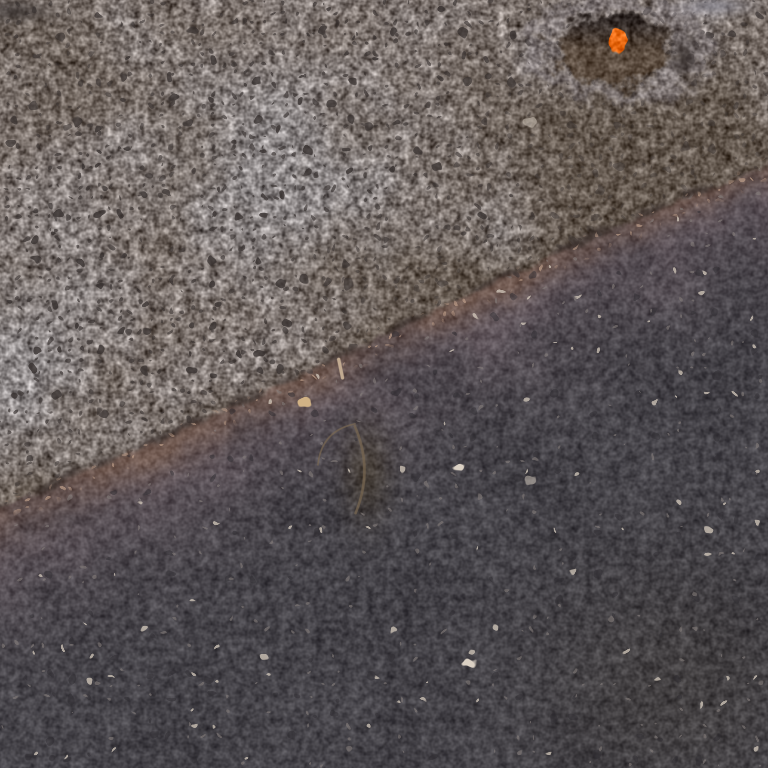
This texture is drawn by a WebGL 1 fragment shader. Its source:

```glsl
precision highp float;
// Weathered speckled stone above a dark slab, split by a rusty diagonal seam.
uniform vec2 u_resolution;

const float SEAM_START = 0.340;
const float SEAM_SLOPE = 0.445;
const vec3 STONE = vec3(0.505, 0.468, 0.450);
const vec3 STONE_COOL = vec3(0.56, 0.54, 0.54);
const vec3 STONE_MOSS = vec3(0.38, 0.335, 0.295);
const vec3 PIT = vec3(0.21, 0.185, 0.18);
const vec3 SLAB = vec3(0.270, 0.262, 0.284);
const vec3 SLAB_VIOLET = vec3(0.365, 0.325, 0.350);
const vec3 RUST = vec3(0.44, 0.35, 0.315);
const vec3 CHIP = vec3(0.80, 0.76, 0.71);
const vec3 ORANGE = vec3(0.90, 0.40, 0.06);
const vec2 HOLLOW_CENTER = vec2(0.802, 0.938);
const vec2 HOLLOW_SIZE = vec2(0.076, 0.045);

float hash(vec2 p) {
  vec3 q = fract(p.xyx * vec3(0.1031, 0.1030, 0.0973));
  q += dot(q, q.yzx + 33.33);
  return fract((q.x + q.y) * q.z);
}

float corner(vec2 cell, vec2 offset) {
  float a = 6.2832 * hash(cell);
  return dot(vec2(cos(a), sin(a)), offset);
}

// Gradient noise, roughly -0.6 to 0.6
float noise(vec2 p) {
  vec2 i = floor(p), f = fract(p), e = vec2(1.0, 0.0);
  vec2 w = f * f * f * (f * (f * 6.0 - 15.0) + 10.0);
  float low = mix(corner(i, f), corner(i + e.xy, f - e.xy), w.x);
  float high = mix(corner(i + e.yx, f - e.yx), corner(i + e.xx, f - e.xx), w.x);
  return mix(low, high, w.y);
}

float fbm(vec2 p) {
  float sum = 0.0, amp = 1.0;
  for (int i = 0; i < 4; i++) {
    sum += amp * noise(p);
    p = mat2(1.6, 1.2, -1.2, 1.6) * p + 7.3;
    amp *= 0.55;
  }
  return sum;
}

float fill(float d) {
  float soft = max(0.001, 0.8 / u_resolution.y);
  return 1.0 - smoothstep(-soft, soft, d);
}

// Randomly turned flakes, at most one per grid cell
float scatter(vec2 p, float cells, float density, float radius, float stretch) {
  vec2 id = floor(p * cells);
  float a = 6.2832 * hash(id + 17.0);
  vec2 q = fract(p * cells) - 0.3 - 0.4 * vec2(hash(id + 31.0), hash(id + 53.0));
  q = mat2(cos(a), sin(a), -sin(a), cos(a)) * q;
  float size = radius * mix(0.4, 1.0, hash(id + 71.0));
  return step(hash(id + 5.0), density) * fill((length(q * vec2(1.0, stretch)) - size) / cells);
}

float spot(vec2 p, vec2 center, vec2 size) {
  vec2 q = (p - center) / size;
  return exp(-dot(q, q));
}

float chip(vec2 p, vec2 center, vec2 size) {
  return fill((length((p - center) / size) - 1.0) * min(size.x, size.y));
}

float strand(vec2 p, vec2 a, vec2 b, float bend, float width) {
  vec2 dir = b - a, side = normalize(vec2(-dir.y, dir.x));
  float t = clamp(dot(p - a, dir) / dot(dir, dir), 0.0, 1.0);
  return fill(length(p - a - t * dir - side * bend * 4.0 * t * (1.0 - t)) - width);
}

vec3 stoneColor(vec2 p, vec2 ragged, float above, float grain, float broad) {
  float cool = spot(p, vec2(0.36, 0.77), vec2(0.16, 0.13)) + 0.8 * spot(p, vec2(0.02, 0.52), vec2(0.14, 0.16));
  float moss = spot(p, vec2(0.84, 0.82), vec2(0.22, 0.13)) + 0.8 * spot(p, vec2(0.57, 0.64), vec2(0.15, 0.05))
    + 0.4 * spot(p, vec2(0.08, 0.92), vec2(0.16, 0.10)) + 0.6 * exp(-above / 0.03) - 0.5 * broad;
  moss = clamp(moss, 0.0, 0.9);
  vec3 c = mix(mix(STONE, STONE_COOL, clamp(cool + 0.5 * broad, 0.0, 1.0)), STONE_MOSS, moss);
  c += grain * mix(0.33, 0.23, moss);
  float pits = max(0.8 * scatter(ragged, 34.0, 0.34, 0.24, 1.3), 0.65 * scatter(ragged + 0.37, 75.0, 0.42, 0.30, 1.4));
  c = mix(c, PIT, pits * (1.0 - 0.5 * moss));
  // Hollow with a pale rim and an orange fleck
  vec2 h = (p - HOLLOW_CENTER) / HOLLOW_SIZE;
  float d = length(h) - 1.0 + 0.55 * fbm(p * 28.0);
  c = mix(c, vec3(0.50, 0.47, 0.48) + 0.25 * grain, 0.6 * exp(-pow((d - 0.35) / 0.25, 2.0)));
  vec3 inside = mix(vec3(0.36, 0.30, 0.25), vec3(0.18, 0.15, 0.14), smoothstep(-0.2, 0.9, h.y));
  c = mix(c, inside + 0.18 * grain, 1.0 - smoothstep(-0.15, 0.15, d));
  c = mix(c, vec3(0.20, 0.17, 0.16), 0.7 * spot(ragged, vec2(0.89, 0.925), vec2(0.016, 0.022)));
  c = mix(c, ORANGE + 0.2 * grain, chip(ragged, vec2(0.805, 0.947), vec2(0.011, 0.016)));
  c = mix(c, vec3(0.20, 0.18, 0.18), 0.6 * spot(p, vec2(0.015, 0.985), vec2(0.05, 0.014)));
  return mix(c, vec3(0.58, 0.58, 0.63), 0.6 * spot(p, vec2(0.93, 0.992), vec2(0.045, 0.012)));
}

vec3 slabColor(vec2 p, vec2 ragged, float below, float grain, float broad) {
  float violet = exp(-pow(below / 0.13, 2.0)) * (0.95 + 0.6 * broad);
  float rust = exp(-pow(below / mix(0.042, 0.024, p.x), 2.0)) * (0.85 + 0.6 * broad);
  vec3 c = mix(mix(SLAB, SLAB_VIOLET, clamp(violet, 0.0, 1.0)), RUST, clamp(rust, 0.0, 1.0));
  c = mix(c, vec3(0.265, 0.25, 0.245), 0.6 * spot(p, vec2(0.88, 0.10), vec2(0.18, 0.16)));
  c = mix(c, vec3(0.28, 0.245, 0.20), 0.7 * spot(ragged, vec2(0.478, 0.385), vec2(0.03, 0.06)));
  c += 0.12 * grain + 0.03 * broad;
  c = mix(c, vec3(0.18, 0.17, 0.19), 0.5 * scatter(ragged, 38.0, 0.18, 0.25, 1.4));
  c = mix(c, CHIP, 0.8 * scatter(ragged, 30.0, 0.10 + 0.14 * p.x, 0.14, 1.7));
  return mix(c, vec3(0.52, 0.49, 0.48), 0.6 * scatter(ragged + 0.21, 58.0, 0.16, 0.20, 1.6));
}

void main() {
  vec2 p = gl_FragCoord.xy / u_resolution;
  vec2 ragged = p + 0.005 * vec2(noise(p * 90.0), noise(p * 90.0 + 40.0));
  float broad = fbm(p * 7.0);
  float grain = 0.45 * noise(p * 42.0) + 0.9 * noise(p * 88.0) + 0.75 * noise(p * 165.0 + 9.0) + 0.5 * noise(p * 250.0);
  float line = SEAM_START + SEAM_SLOPE * p.x - 0.006 * sin(6.2832 * p.x);
  float seam = (p.y - line) * 0.914 + 0.006 * noise(p * 24.0) + 0.004 * noise(p * 70.0);
  vec3 c = mix(slabColor(p, ragged, max(-seam, 0.0), grain, broad),
    stoneColor(p, ragged, max(seam, 0.0), grain, broad), smoothstep(-0.004, 0.006, seam));
  // Broken crack and grit along the seam
  c = mix(c, vec3(0.20, 0.16, 0.15), 0.65 * exp(-pow((seam - 0.003) / 0.006, 2.0)) * smoothstep(-0.25, 0.25, noise(p * 22.0)));
  c = mix(c, vec3(0.72, 0.60, 0.52), 0.75 * exp(-pow((seam + 0.006) / 0.011, 2.0)) * scatter(ragged, 70.0, 0.5, 0.3, 1.8));
  // Larger chips, roots and twig
  float chips = chip(ragged, vec2(0.597, 0.392), vec2(0.008, 0.005)) + chip(ragged, vec2(0.611, 0.137), vec2(0.010, 0.005))
    + 0.5 * chip(ragged, vec2(0.690, 0.375), vec2(0.008, 0.006)) + 0.5 * chip(ragged, vec2(0.690, 0.841), vec2(0.008, 0.006));
  c = mix(c, CHIP + 0.06, chips);
  c = mix(c, vec3(0.82, 0.70, 0.52), chip(ragged, vec2(0.396, 0.476), vec2(0.009, 0.007)));
  float roots = max(strand(p, vec2(0.414, 0.395), vec2(0.462, 0.448), 0.013, 0.0012), strand(p, vec2(0.462, 0.445), vec2(0.463, 0.332), 0.012, 0.0018));
  c = mix(c, vec3(0.48, 0.41, 0.32), 0.7 * roots);
  c = mix(c, vec3(0.76, 0.67, 0.57), strand(p, vec2(0.441, 0.532), vec2(0.446, 0.508), 0.0, 0.0022));
  gl_FragColor = vec4(clamp(c, 0.0, 1.0), 1.0);
}
```
